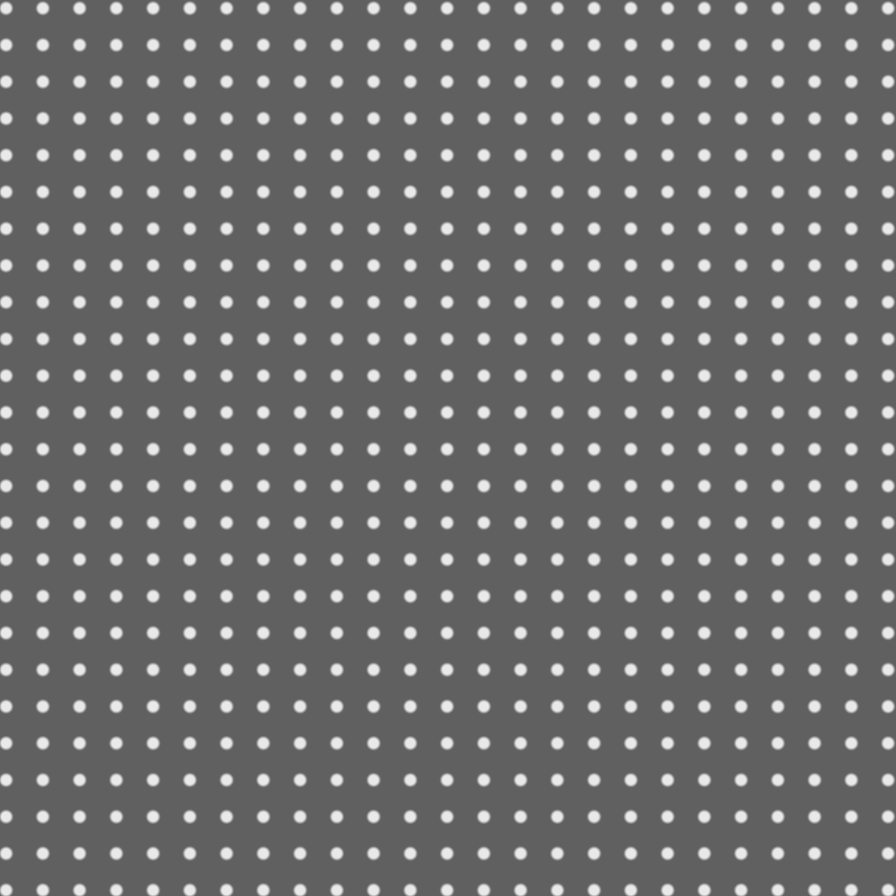
Reproduce this pattern procedurally as a WebGL 1 fragment shader.

```glsl
precision highp float;
// Small pale round dots on a flat mid-grey ground, in a square grid.
// The plane is folded into equal cells, and each cell draws one
// soft-edged disc from its distance to the cell centre.

uniform vec2 u_resolution;

// Offset from the nearest point of a square grid passing through anchor.
vec2 offsetFromGrid(vec2 p, vec2 anchor, float pitch) {
    return (fract((p - anchor) / pitch + 0.5) - 0.5) * pitch;
}

// Coverage of a disc whose edge fades over the given width.
float disc(vec2 p, float radius, float fade) {
    return 1.0 - smoothstep(radius - 0.5 * fade, radius + 0.5 * fade, length(p));
}

void main() {
    // The canvas is 512 units wide at any size.
    float unitsPerPixel = 512.0 / min(u_resolution.x, u_resolution.y);
    vec2 position = gl_FragCoord.xy * unitsPerPixel;

    vec2 fromDot = offsetFromGrid(position, vec2(3.5, 3.3), 21.0);

    // Soft rim, never narrower than a pixel.
    float dot_coverage = disc(fromDot, 3.45, max(2.3, unitsPerPixel));

    vec3 groundGrey = vec3(0.378);
    vec3 dotGrey = vec3(0.915);
    gl_FragColor = vec4(mix(groundGrey, dotGrey, dot_coverage), 1.0);
}
```
